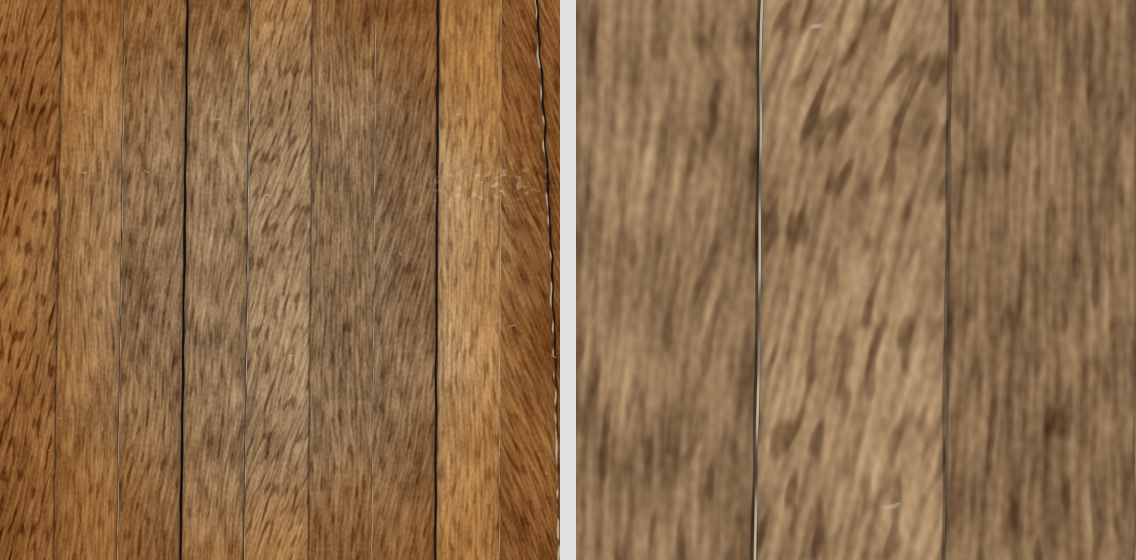
Left, the full canvas; right, a detail of the centre.
A WebGL 2 fragment shader for this texture:

```glsl
#version 300 es
precision highp float;
// Nine worn, upright wood planks with slanted pores, thin seams and a cracked right edge.

#define PORE_FREQ vec2(120.0, 32.0)
#define FIBRE_FREQ vec2(185.0, 20.0)
#define PORE_DEPTH 0.36
#define FIBRE_DEPTH 0.34
#define CLOUD_DEPTH 0.22
#define EDGE_SHADE 0.15
#define DARK_SEAM 0.0019
#define PALE_SEAM 0.0008
#define SCRATCHES 16

uniform vec2 u_resolution;
out vec4 fragColor;

const vec3 COOL_DARK = vec3(0.27, 0.18, 0.11);
const vec3 COOL_LIGHT = vec3(0.79, 0.66, 0.50);
const vec3 WARM_DARK = vec3(0.34, 0.17, 0.06);
const vec3 WARM_LIGHT = vec3(0.77, 0.57, 0.33);
const vec3 GAP = vec3(0.09, 0.06, 0.05);
const vec3 CHALK = vec3(0.80, 0.74, 0.66);

// Per plank: tone, grain slant, pore strength, blotchiness
const vec4 PLANK[9] = vec4[9](
  vec4(0.60, 0.20, 1.0, 0.4), vec4(0.66, 0.04, 0.5, 0.5), vec4(0.52, 0.12, 0.6, 0.5),
  vec4(0.58, 0.10, 0.5, 1.4), vec4(0.67, 0.28, 0.9, 0.4), vec4(0.53, 0.02, 0.5, 0.7),
  vec4(0.48, 0.18, 0.5, 0.4), vec4(0.82, 0.02, 0.6, 0.5), vec4(0.53, -0.35, 0.5, 0.6));

// Per seam, counted from the left edge: dark gap strength, pale line strength
const vec2 SEAM[10] = vec2[10](
  vec2(0.0), vec2(0.35, 0.0), vec2(0.4, 0.8), vec2(1.0, 0.0), vec2(0.5, 0.9),
  vec2(0.35, 0.1), vec2(0.15, 0.6), vec2(1.0, 0.15), vec2(0.1, 0.7), vec2(0.0));

vec2 hash2(vec2 p) {
  vec3 q = fract(vec3(p.xyx) * vec3(0.1031, 0.1030, 0.0973));
  q += dot(q, q.yzx + 33.33);
  return fract((q.xx + q.yz) * q.zy);
}

float cornerGradient(vec2 cell, vec2 offset) {
  float angle = 6.2832 * hash2(cell).x;
  return dot(vec2(cos(angle), sin(angle)), offset);
}

// Gradient noise, about -0.7 to 0.7
float noise(vec2 p) {
  vec2 i = floor(p), f = p - i, e = vec2(1.0, 0.0);
  vec2 u = f * f * f * (f * (f * 6.0 - 15.0) + 10.0);
  return mix(mix(cornerGradient(i, f), cornerGradient(i + e, f - e), u.x),
             mix(cornerGradient(i + e.yx, f - e.yx), cornerGradient(i + 1.0, f - 1.0), u.x), u.y);
}

// Soft line coverage from a distance and a half width
float line(float d, float halfWidth) {
  float aa = 0.8 / u_resolution.y;
  return 1.0 - smoothstep(halfWidth - aa, halfWidth + aa, abs(d));
}

float segment(vec2 p, vec2 a, vec2 b) {
  vec2 ab = b - a;
  return length(p - a - ab * clamp(dot(p - a, ab) / dot(ab, ab), 0.0, 1.0));
}

// Lightness of the wood within one plank
float woodTone(vec2 uv, int id) {
  vec4 plank = PLANK[id];
  vec2 shift = vec2(17.3, 41.7) * float(id + 1);
  vec2 p = uv;
  p.x += 0.02 * noise(uv * vec2(7.0, 3.5) + shift) - plank.y * uv.y;
  float cloud = noise(uv * vec2(9.0, 5.0) + shift) + 0.7 * plank.w * noise(uv * vec2(34.0, 17.0) + shift);
  float fibre = noise(p * FIBRE_FREQ + shift) + 0.5 * noise(p * FIBRE_FREQ * vec2(0.4, 0.5) - shift);
  float pores = smoothstep(0.04, 0.42, noise(p * PORE_FREQ + shift));
  float dust = noise(uv * vec2(210.0, 130.0));
  return plank.x + CLOUD_DEPTH * cloud + FIBRE_DEPTH * fibre + 0.14 * dust
       - PORE_DEPTH * plank.z * pores;
}

void main() {
  vec2 uv = gl_FragCoord.xy / u_resolution;

  // Planks lean slightly and widen toward the bottom
  float plankWidth = mix(0.1137, 0.1120, uv.y);
  float across = (uv.x - mix(-0.0187, -0.0013, uv.y)) / plankWidth;
  int id = clamp(int(floor(across)), 0, 8);

  // Wood: greyer in the centre, warmer and darker at the rim
  float rim = length((uv - 0.5) * vec2(1.1, 0.85));
  float warmth = smoothstep(0.20, 0.56, rim + 0.08 * noise(uv * 5.0));
  float tone = woodTone(uv, id) - EDGE_SHADE * smoothstep(0.3, 0.72, rim);
  tone = clamp(tone, -0.1, 1.1);
  vec3 color = mix(mix(COOL_DARK, COOL_LIGHT, tone), mix(WARM_DARK, WARM_LIGHT, tone), warmth);

  // Seams: dark gaps and broken pale lines
  int seamId = clamp(int(floor(across + 0.5)), 0, 9);
  vec2 seam = SEAM[seamId];
  float row = float(seamId) * 13.7;
  float d = (across - float(seamId)) * plankWidth + 0.0018 * noise(vec2(row, uv.y * 14.0));
  float wear = noise(vec2(row + 5.3, uv.y * 22.0));
  color *= 1.0 - 0.4 * seam.x * exp(-abs(d) * 260.0);
  color = mix(color, GAP, seam.x * line(d, DARK_SEAM * (0.75 + 0.3 * seam.x + 0.5 * wear)));
  color = mix(color, CHALK, seam.y * smoothstep(-0.45, 0.2, wear) * line(d - 0.0008, PALE_SEAM));

  // Curved crack with a chipped pale lip
  float fall = 1.0 - uv.y;
  float crack = uv.x - (0.957 + 0.072 * fall - 0.03 * fall * fall) - 0.004 * noise(vec2(3.1, uv.y * 25.0));
  float chip = noise(vec2(8.4, uv.y * 45.0));
  color *= 1.0 - 0.3 * exp(-abs(crack) * 220.0);
  color = mix(color, CHALK, 0.75 * smoothstep(-0.3, 0.2, chip) * line(crack + 0.0015, 0.0016 + 0.002 * chip));
  color = mix(color, GAP, 0.9 * smoothstep(0.95, 0.5, fall) * line(crack - 0.001, 0.0016 - 0.001 * chip));

  // Scattered short scratches and a scuffed patch
  for (int i = 0; i < SCRATCHES; i++) {
    vec2 start = hash2(vec2(float(i) * 7.1, 3.7));
    vec2 reach = (hash2(vec2(float(i) * 5.3, 19.1)) - 0.5) * vec2(0.035, 0.016);
    float ragged = smoothstep(-0.3, 0.3, noise(uv * 150.0));
    color = mix(color, CHALK, 0.55 * ragged * line(segment(uv, start, start + reach), 0.0013));
  }
  float scuff = exp(-dot((uv - vec2(0.87, 0.67)) * vec2(11.0, 28.0), (uv - vec2(0.87, 0.67)) * vec2(11.0, 28.0)));
  color = mix(color, CHALK, 0.6 * scuff * smoothstep(0.1, 0.4, noise(uv * vec2(75.0, 110.0))));

  fragColor = vec4(clamp(color, 0.0, 1.0), 1.0);
}
```
